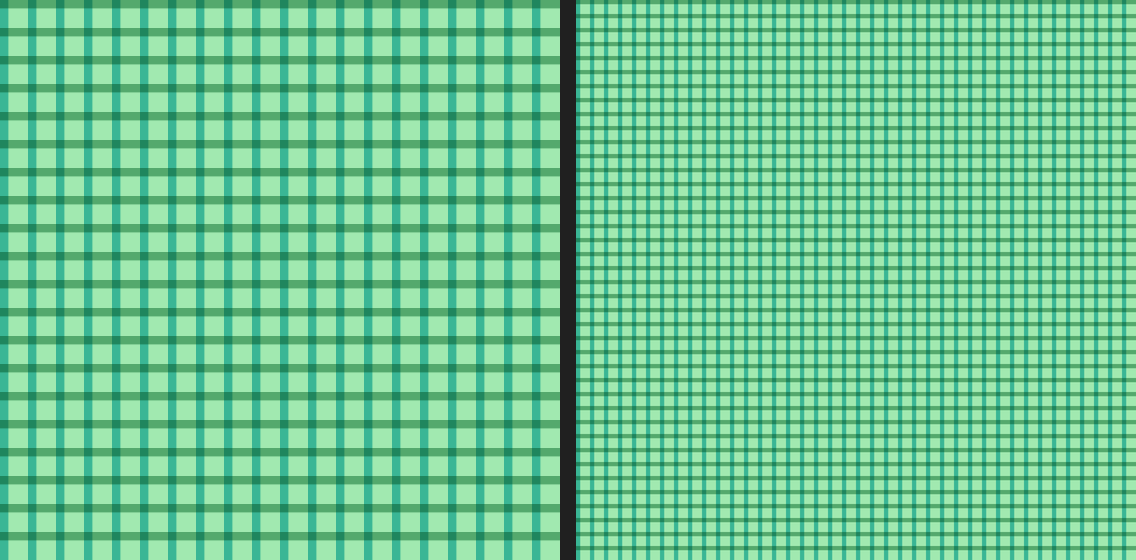
Left, the tile; right, the same tile 2 across and 2 down.
Give the GLSL for this pattern, as a Shadertoy shader.

```glsl
// A flat two-tone check: teal vertical and green horizontal bands on pale mint,
// with a darker tone where they cross. Each band set is a periodic stripe whose
// edges are smoothed by integrating it exactly over the width of one pixel.

const vec2 REPEATS = vec2(20.0);      // whole repeats across and down, so it tiles
const vec2 BAND_WIDTH = vec2(0.3);    // band width as a share of one repeat

const vec3 GROUND = vec3(0.631, 0.914, 0.690);
const vec3 VERTICAL_BAND = vec3(0.227, 0.714, 0.584);
const vec3 HORIZONTAL_BAND = vec3(0.329, 0.663, 0.427);
const vec3 CROSSING = vec3(0.122, 0.525, 0.369);

// Running integral of a stripe that fills the first part of every unit cell
vec2 stripeIntegral(vec2 p) {
    return floor(p) * BAND_WIDTH + min(fract(p), BAND_WIDTH);
}

// Share of a box of the given size, centred on p, that the stripes cover
vec2 stripeCoverage(vec2 p, vec2 size) {
    vec2 covered = stripeIntegral(p + 0.5 * size) - stripeIntegral(p - 0.5 * size);
    return clamp(covered / size, 0.0, 1.0);
}

void mainImage(out vec4 fragColor, in vec2 fragCoord) {
    // Cell coordinates, starting at the upper left corner
    vec2 uv = fragCoord / iResolution.xy;
    vec2 cell = vec2(uv.x, 1.0 - uv.y) * REPEATS;
    vec2 pixelSize = REPEATS / iResolution.xy;

    // x: vertical bands, y: horizontal bands
    vec2 band = stripeCoverage(cell, pixelSize);

    // Blend the four tones by how much each band set covers
    vec3 openRow = mix(GROUND, VERTICAL_BAND, band.x);
    vec3 bandRow = mix(HORIZONTAL_BAND, CROSSING, band.x);
    fragColor = vec4(mix(openRow, bandRow, band.y), 1.0);
}
```
